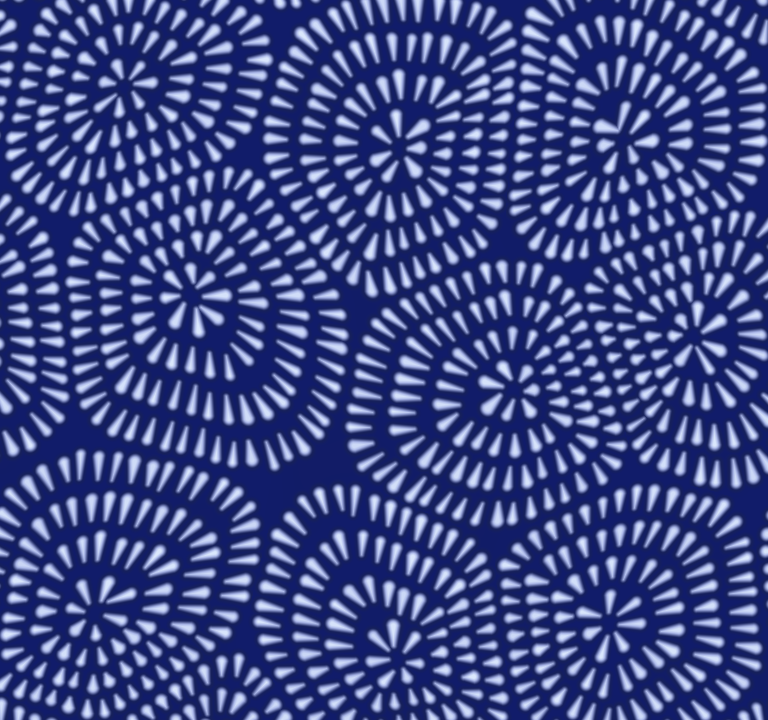
Reproduce this pattern procedurally as a Shadertoy shader.

```glsl
// Pale teardrops in concentric rings that fill irregular cells on deep blue cloth.
const float TAU = 6.2831853;

float hash(vec2 p) {
    vec3 q = fract(p.xyx * vec3(0.1031, 0.1030, 0.0973));
    q += dot(q, q.yzx + 33.33);
    return fract((q.x + q.y) * q.z);
}

float noise(vec2 p) {
    vec2 i = floor(p), f = fract(p);
    f = f * f * (3.0 - 2.0 * f);
    return mix(mix(hash(i), hash(i + vec2(1, 0)), f.x),
               mix(hash(i + vec2(0, 1)), hash(i + vec2(1, 1)), f.x), f.y);
}

// Jittered flower centre, with every other row shifted
vec2 flowerCentre(vec2 id) {
    vec2 jitter = vec2(hash(id + 71.3), hash(id + 138.7)) - 0.5;
    return 0.345 * (id + 0.5 + vec2(0.5 * mod(id.y, 2.0), 0.0) + 0.5 * jitter);
}

// Rounded distance from a centre to its cell border along a direction
float borderRadius(vec2 dir, vec2 neighbours[25]) {
    float sum = 1.0;
    for (int j = 0; j < 25; j++) {
        vec2 n = neighbours[j];
        float inv = max(2.0 * dot(n, dir) / dot(n, n), 0.0);
        float q = inv * inv * inv * inv;
        sum += q * q * q;
    }
    return pow(sum, -1.0 / 12.0);
}

// Teardrop along x, narrow end on the negative side
float teardrop(vec2 p, float halfLength, float narrow, float wide) {
    float t = clamp(p.x / halfLength * 0.5 + 0.5, 0.0, 1.0);
    return length(p - vec2((2.0 * t - 1.0) * halfLength, 0.0)) - mix(narrow, wide, t);
}

void mainImage(out vec4 fragColor, in vec2 fragCoord) {
    vec2 uv = fragCoord / iResolution.y;
    vec2 p = uv + 0.010 * sin(uv.yx * vec2(11.0, 9.0) + vec2(0.5, 2.0));

    // Closest flower, then offsets to the flowers around it
    vec2 id = vec2(0.0), centre = vec2(0.0);
    float nearest = 1e3;
    for (int j = 0; j < 25; j++) {
        vec2 cell = floor(p / 0.345) + vec2(j % 5 - 2, j / 5 - 2);
        vec2 c = flowerCentre(cell);
        float d = distance(p, c);
        if (d < nearest) { nearest = d; centre = c; id = cell; }
    }
    vec2 neighbours[25];
    for (int j = 0; j < 25; j++)
        neighbours[j] = flowerCentre(id + vec2(j % 5 - 2, j / 5 - 2)) - centre;
    neighbours[12] = vec2(9.0);

    // Outline of the cell and the length along it
    vec2 outline[33];
    float arc[33];
    float meanRadius = 0.0;
    for (int j = 0; j < 33; j++) {
        float a = TAU * float(j) / 32.0;
        vec2 dir = vec2(cos(a), sin(a));
        float r = borderRadius(dir, neighbours);
        outline[j] = r * dir;
        arc[j] = j == 0 ? 0.0 : arc[j - 1] + distance(outline[j], outline[j - 1]);
        meanRadius += r / 33.0;
    }
    float rings = max(3.0, floor(meanRadius / 0.047 + 0.4));

    // Place of this point: ring number and fraction along the outline
    vec2 rel = p - centre;
    float turnHere = fract(atan(rel.y, rel.x) / TAU + 1.0) * 32.0;
    int sector = min(int(turnHere), 31);
    float part = turnHere - float(sector);
    float along = mix(arc[sector], arc[sector + 1], part) / arc[32];
    float edge = length(mix(outline[sector], outline[sector + 1], part));
    float ringHere = floor(nearest / (edge - 0.007) * rings - 0.1);

    // Closest drop among neighbouring rings and slots
    float dist = 1.0, shade = 0.0;
    for (float k = max(ringHere - 1.0, 0.0); k <= min(ringHere + 1.0, rings - 1.0); k++) {
        float scale = (k + 0.6) / rings;
        float count = max(6.0, floor(arc[32] * scale / 0.0245));
        float turn = hash(id * 7.0 + k + 20.0);
        float slot = floor(along * count - turn);
        for (float s = -1.0; s <= 1.0; s++) {
            vec2 seed = id * 13.0 + vec2(mod(slot + s + 0.5, count) + 3.0, k * 41.0 + 9.0);
            seed.x = floor(seed.x);
            float r1 = hash(seed), r2 = hash(seed + 57.0), r3 = hash(seed + 91.0);
            float target = arc[32] * fract((slot + s + 0.5 + turn + 0.2 * (r1 - 0.5)) / count);
            int i = 0;
            for (int hop = 16; hop > 0; hop /= 2) if (arc[i + hop] <= target) i += hop;
            vec2 rim = mix(outline[i], outline[i + 1], (target - arc[i]) / (arc[i + 1] - arc[i]));
            float spacing = (length(rim) - 0.007) / rings;
            vec2 dir = normalize(rim), tangent = normalize(outline[i + 1] - outline[i]);
            vec2 pos = dir * spacing * (k + 0.6 + 0.1 * (r2 - 0.5));

            // Point along the ring normal, with a slight lean
            vec2 axis = normalize(dir + vec2(tangent.y, -tangent.x) + 0.35 * (r3 - 0.5) * tangent);
            float wide = min(0.31 * arc[32] * scale / count, 0.010) * (0.86 + 0.3 * r3);
            float span = min(spacing, 0.055) * (0.66 + 0.14 * r1);
            float halfLength = max(0.5 * (span - 1.4 * wide), 0.003);

            // Shrink drops that would cross the cell border
            vec2 head = pos + axis * halfLength;
            for (int j = 0; j < 25; j++) {
                float l = length(neighbours[j]);
                wide = min(wide, 0.5 * l - dot(head, neighbours[j]) / l - 0.0025);
            }
            vec2 q = rel - pos;
            q = vec2(dot(q, axis), dot(q, vec2(-axis.y, axis.x)));
            float d = teardrop(q, halfLength, 0.4 * wide, wide);
            if (wide > 0.004 && d < dist) { dist = d; shade = r2; }
        }
    }

    // Cloth darkens beside the drops, which are soft with a paler heart
    float open = smoothstep(0.001, 0.009, dist) + 0.5 * (noise(uv * 14.0) - 0.5);
    vec3 col = mix(vec3(0.085, 0.125, 0.355), vec3(0.065, 0.108, 0.415), clamp(open, 0.0, 1.0));
    float pale = smoothstep(-0.002, -0.007, dist) * (0.65 + 0.35 * shade);
    vec3 drop = mix(vec3(0.66, 0.71, 0.91), vec3(0.86, 0.91, 0.99), pale);
    fragColor = vec4(mix(col, drop, smoothstep(0.003, -0.004, dist)), 1.0);
}
```
